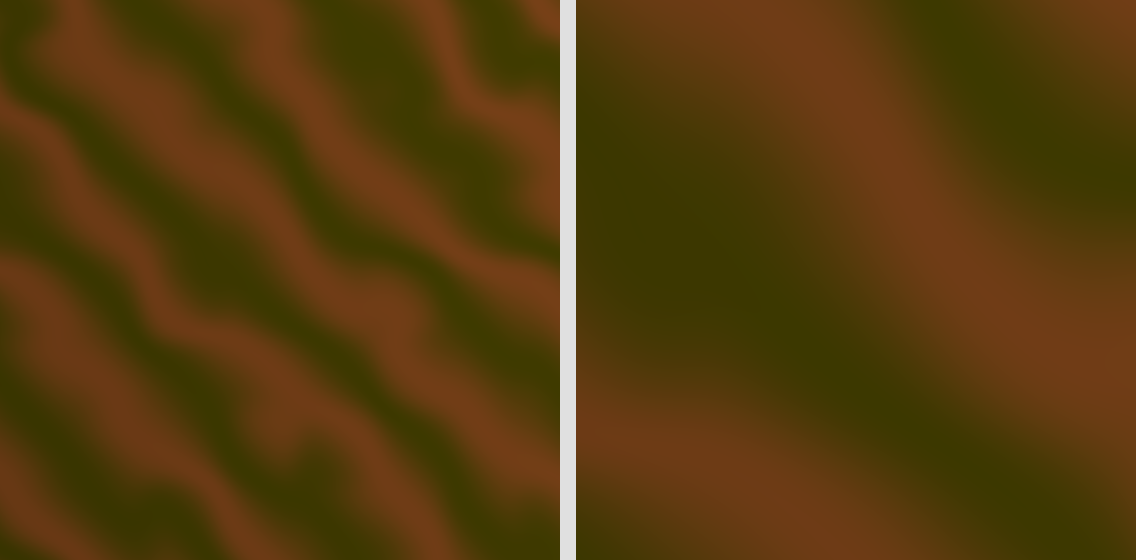
Left: the whole. Right: its middle third, enlarged.
Reproduce this texture procedurally as a three.js fragment shader.

```glsl
// Soft diagonal bands of olive green and rust brown with wobbling edges.
// A sine across the diagonal sets the bands; smooth cellular noise shifts
// its phase, and a gentle light grows towards the upper right.

varying vec2 vUv;

const vec3 OLIVE = vec3(0.235, 0.218, 0.0);
const vec3 RUST = vec3(0.432, 0.233, 0.085);

const float BAND_FREQUENCY = 20.7;  // radians per unit of x + y
const float BAND_OFFSET = 0.04;     // x + y at the middle of an olive band
const float WOBBLE = 3.3;           // phase shift in radians
const float CELLS = 7.5;            // noise cells across the canvas
const float CELL_JITTER = 0.3;      // how far cell points stray
const float CELL_FALLOFF = 3.8;     // higher gives flatter cells
const vec2 LIGHT_DIRECTION = vec2(0.7, 0.3);
const float LIGHT_LOW = 0.93;
const float LIGHT_HIGH = 1.08;

// Three random values in 0..1 for one cell
vec3 hash3(vec2 cell) {
  vec3 p = fract(cell.xyx * vec3(0.1031, 0.1030, 0.0973));
  p += dot(p, p.yxz + 33.33);
  return fract((p.xxy + p.yzz) * p.zyx);
}

// Cellular noise: random cell values blended by distance to their points
float smoothCells(vec2 p) {
  vec2 base = floor(p);
  vec2 local = p - base;
  float total = 0.0;
  float weights = 0.0;
  for (int j = -1; j <= 1; j++) {
    for (int i = -1; i <= 1; i++) {
      vec2 cell = vec2(float(i), float(j));
      vec3 random = hash3(base + cell + 17.0);
      vec2 toPoint = cell + 0.5 + CELL_JITTER * (random.xy - 0.5) - local;
      float weight = exp(-CELL_FALLOFF * dot(toPoint, toPoint));
      total += weight * random.z;
      weights += weight;
    }
  }
  return total / weights;
}

void main() {
  // Bands fall from upper left to lower right
  float diagonal = vUv.x + vUv.y - BAND_OFFSET;
  float wobble = WOBBLE * (smoothCells(vUv * CELLS) - 0.5);
  float rustAmount = 0.5 - 0.5 * cos(BAND_FREQUENCY * diagonal + wobble);

  // Colour and light
  float light = mix(LIGHT_LOW, LIGHT_HIGH, dot(vUv, LIGHT_DIRECTION));
  gl_FragColor = vec4(mix(OLIVE, RUST, rustAmount) * light, 1.0);
}
```
